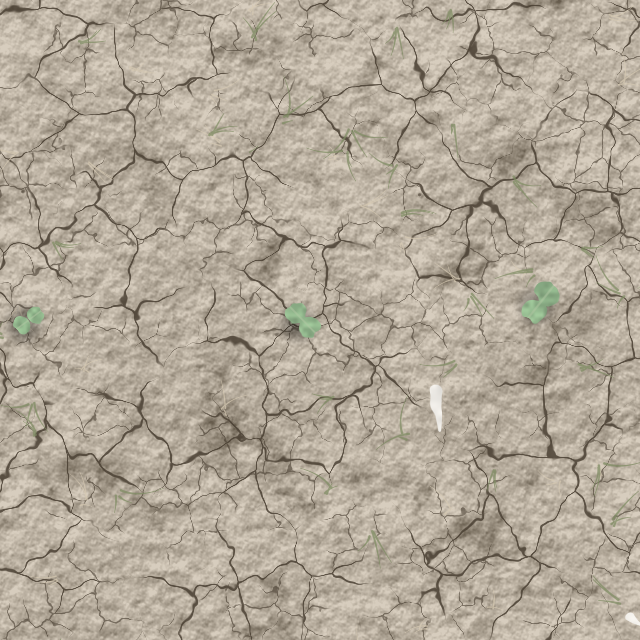
Reproduce this texture procedurally as a three.js fragment shader.

```glsl
// Dry cracked soil seen from above, with seedlings, grass, straw and pale chips.
varying vec2 vUv;

const vec3 SOIL_DARK = vec3(0.47, 0.43, 0.37);
const vec3 SOIL_LIGHT = vec3(0.81, 0.77, 0.71);
const vec3 CRACK_COLOR = vec3(0.29, 0.25, 0.20);
const vec3 GRASS_COLOR = vec3(0.50, 0.55, 0.39);
const vec3 STRAW_COLOR = vec3(0.84, 0.79, 0.70);
const vec3 LEAF_COLOR = vec3(0.56, 0.70, 0.54);
const vec3 VEIN_COLOR = vec3(0.70, 0.78, 0.64);
const vec3 CHIP_COLOR = vec3(0.93, 0.92, 0.90);
const float SOIL_TONE = 0.83;
const float PLATE_CELLS = 9.0;
const float FINE_CELLS = 18.0;
const float CRACK_WIDTH = 0.0019;
const float FINE_WIDTH = 0.0009;
const float EDGE = 0.0011;
const float LEAF_SIZE = 0.018;
const vec2 LIGHT_STEP = vec2(-0.0012, 0.0032);

vec2 hash2(vec2 p) {
  vec3 h = fract(p.xyx * vec3(0.1031, 0.1030, 0.0973));
  h += dot(h, h.yzx + 33.33);
  return fract((h.xx + h.yz) * h.zy);
}

float noise(vec2 p) {
  vec2 i = floor(p), f = fract(p);
  f = f * f * (3.0 - 2.0 * f);
  float low = mix(hash2(i).x, hash2(i + vec2(1, 0)).x, f.x);
  float high = mix(hash2(i + vec2(0, 1)).x, hash2(i + 1.0).x, f.x);
  return mix(low, high, f.y);
}

float fbm(vec2 p) {
  float sum = 0.0, amp = 0.5;
  for (int i = 0; i < 4; i++) {
    sum += amp * noise(p);
    p = mat2(1.6, 1.2, -1.2, 1.6) * p + 17.3;
    amp *= 0.5;
  }
  return sum;
}

// Distance to the nearest border between Voronoi cells
float borderDistance(vec2 p) {
  vec2 cell = floor(p), f = fract(p), nearest = vec2(8.0);
  for (int y = -1; y <= 1; y++)
    for (int x = -1; x <= 1; x++) {
      vec2 g = vec2(x, y), r = g + hash2(cell + g) - f;
      if (dot(r, r) < dot(nearest, nearest)) nearest = r;
    }
  float d = 8.0;
  for (int y = -2; y <= 2; y++)
    for (int x = -2; x <= 2; x++) {
      vec2 g = vec2(x, y), r = g + hash2(cell + g) - f, gap = r - nearest;
      if (dot(gap, gap) > 1e-5) d = min(d, dot(0.5 * (r + nearest), normalize(gap)));
    }
  return d;
}

vec2 jitter(vec2 p) {
  return vec2(noise(p + 7.0), noise(p + 83.0));
}

// x: crack coverage, y: soft shading beside the crack
vec2 cracks(vec2 p, float cells, float width, float gaps) {
  vec2 q = p * cells;
  vec2 jag = 0.3 * jitter(q * 1.5) + 0.19 * jitter(q * 4.0) + 0.07 * jitter(q * 10.0);
  float d = borderDistance(q + jag + cells) / cells;
  float opened = smoothstep(gaps, gaps + 0.45, noise(q * 1.1 + 29.0));
  opened *= 0.35 + 0.95 * noise(q * 6.0);
  float w = width * opened;
  float line = 1.0 - smoothstep(w * 0.4, w + EDGE, d);
  return vec2(line * smoothstep(0.0, 0.5, opened), exp(-d / 0.005) * opened);
}

// Tapered, bent stroke starting at the origin
float stroke(vec2 p, float angle, float len, float width, float bend) {
  vec2 dir = vec2(cos(angle), sin(angle));
  float along = dot(p, dir), s = clamp(along / len, 0.0, 1.0);
  float across = dot(p, vec2(-dir.y, dir.x)) - bend * len * s * s;
  float w = width * (1.0 - 0.75 * s);
  return 1.0 - smoothstep(w - EDGE, w + EDGE, length(vec2(along - s * len, across)));
}

// Scattered tufts of three strokes
float tufts(vec2 p, float cells, float density, float len, float width, float seed) {
  float cover = 0.0;
  for (int y = -1; y <= 1; y++)
    for (int x = -1; x <= 1; x++) {
      vec2 cell = floor(p * cells) + vec2(x, y);
      vec2 spot = hash2(cell + seed), kind = hash2(cell + seed + 57.0);
      if (kind.x > density) continue;
      for (int k = 0; k < 3; k++) {
        vec2 vary = hash2(cell + seed + 11.0 * float(k + 1));
        vec2 root = (cell + spot) / cells + (vary - 0.5) * 0.012;
        float angle = 6.283 * kind.y + 1.6 * (vary.x - 0.5);
        cover = max(cover, stroke(p - root, angle, len * (0.3 + vary.y), width, vary.x - 0.5));
      }
    }
  return cover;
}

void main() {
  vec2 p = vUv;

  // Lit crumbly soil with small pits and soft hollows
  float relief = fbm(p * 46.0) - fbm((p + LIGHT_STEP) * 46.0);
  float tone = SOIL_TONE + 2.6 * relief + 0.4 * (fbm(p * 9.0 + 5.0) - 0.47);
  tone += 0.3 * (noise(p * 250.0) - 0.5);
  tone -= 0.3 * smoothstep(0.56, 0.8, fbm(p * 52.0 + 31.0));
  tone -= 0.42 * smoothstep(0.56, 0.8, fbm(p * 12.0 + 61.0)) * (0.5 + noise(p * 70.0));

  // Wide and hairline cracks
  vec2 wide = cracks(p, PLATE_CELLS, CRACK_WIDTH, 0.22);
  vec2 fine = cracks(p + 3.0, FINE_CELLS, FINE_WIDTH, 0.36);
  tone -= 0.2 * wide.y + 0.1 * fine.y;
  vec3 color = mix(SOIL_DARK, SOIL_LIGHT, clamp(tone, -0.2, 1.1));
  color = mix(color, CRACK_COLOR, max(0.85 * wide.x, 0.6 * fine.x));

  // Straw and grass, denser to the right
  color = mix(color, STRAW_COLOR, 0.75 * tufts(p, 10.0, 0.25, 0.036, 0.0012, 200.0));
  color = mix(color, GRASS_COLOR, 0.75 * tufts(p, 9.0, mix(0.3, 0.6, p.x), 0.048, 0.0019, 300.0));

  // Row of two-leaved seedlings
  for (int i = 0; i < 3; i++) {
    float n = float(i), angle = 1.7 * n - 2.5, size = LEAF_SIZE * (0.85 + 0.15 * n);
    vec2 center = vec2(0.045 + 0.4 * n + 0.028 * n * (2.0 - n), 0.5 + 0.014 * n * (n - 1.0));
    color *= 1.0 - 0.3 * (1.0 - smoothstep(0.01, 0.04, length(p - center + vec2(0.008, 0.006))));
    for (int side = -1; side <= 1; side += 2) {
      vec2 axis = vec2(cos(angle), sin(angle)) * float(side);
      vec2 q = p - center - axis * size * 0.85;
      q = vec2(dot(q, axis), dot(q, vec2(-axis.y, axis.x))) / size;
      float rim = length(q * vec2(1.1, 1.0)) + 0.25 * (noise(p * 110.0) - 0.5);
      rim += 0.3 * exp(-12.0 * q.y * q.y) * smoothstep(0.3, 1.0, q.x);
      float vein = 1.0 - smoothstep(0.02, 0.14, abs(q.y));
      vec3 leaf = LEAF_COLOR * (0.86 + 0.28 * noise(p * 130.0));
      leaf = mix(leaf, VEIN_COLOR, 0.5 * vein);
      color = mix(color, leaf, 1.0 - smoothstep(0.9, 1.02, rim));
    }
  }

  // Pale chips
  float wobble = 0.007 * (noise(p * 60.0) - 0.5);
  float chip = stroke(p - vec2(0.683 + wobble, 0.388), -1.57, 0.06, 0.011, 0.03);
  chip = max(chip, stroke(p - vec2(0.985 + wobble, 0.036), -0.9, 0.02, 0.007, 0.2));
  color = mix(color, CHIP_COLOR * (0.93 + 0.12 * noise(p * 90.0)), chip);

  gl_FragColor = vec4(color, 1.0);
}
```
